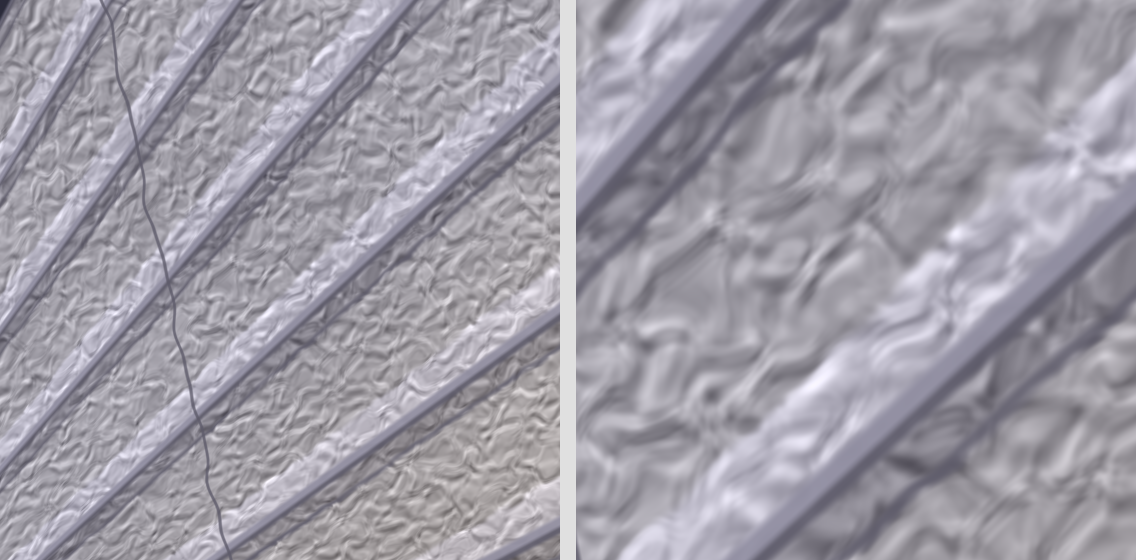
Left: the whole. Right: its middle third, enlarged.
This texture is drawn by a Shadertoy shader. Its source:

```glsl
// Fan geometry: rib angles in degrees are FIRST - STEP*i - GROWTH*i*i
const vec2 APEX = vec2(-1.016, -1.005);
const float FIRST = 62.6, STEP = 3.4, GROWTH = 0.4;

// Rib profile, as fractions of the rib spacing
const float LIT_WIDTH = 0.25;
const float SHADE_WIDTH = 0.145;
const float CREST_WIDTH = 0.017;
const float FOOT_WIDTH = 0.015;
const float EDGE_WEAR = 0.035;

// Surface grain: cells per canvas across and along the ribs
const vec2 GRAIN = vec2(88.0, 60.0);
const float RELIEF = 0.27;

// Crack running down the slab
const float CRACK_TOP = 0.183, CRACK_LEAN = 0.2245;
const float CRACK_WIDTH = 0.0027;

const vec3 GROUND = vec3(0.625, 0.615, 0.650);
const vec3 LIT = vec3(0.715, 0.705, 0.765);
const vec3 SHADE = vec3(0.525, 0.515, 0.560);
const vec3 BEVEL = vec3(0.535, 0.525, 0.605);
const vec3 GROOVE = vec3(0.365, 0.355, 0.415);
const vec3 VOID = vec3(0.17, 0.17, 0.23);
const vec3 WARMTH = vec3(0.025, 0.012, -0.025);

float hash(vec2 cell) {
    uvec2 k = uvec2(ivec2(cell)) * uvec2(1597u, 3571u);
    uint h = (k.x ^ (k.y << 7)) * 747796u + 28913u;
    h = (h ^ (h >> 15)) * 277803u;
    h = (h ^ (h >> 13)) * 31847u;
    return float((h ^ (h >> 16)) & 65535u) / 65535.0;
}

float noise(vec2 p) {
    vec2 c = floor(p), f = fract(p);
    f = f * f * (3.0 - 2.0 * f);
    return mix(mix(hash(c), hash(c + vec2(1, 0)), f.x),
               mix(hash(c + vec2(0, 1)), hash(c + vec2(1, 1)), f.x), f.y);
}

// Curled grain height, from noise with a warped domain
float grainHeight(vec2 q) {
    vec2 warp = vec2(noise(q * 0.55 + 40.0), noise(q * 0.55 + 90.0)) - 0.5;
    q += 2.2 * warp;
    return 0.75 * noise(q) + 0.25 * noise(q * 2.0 + 17.0);
}

// Soft stroke of the given half width around d = 0
float stroke(float d, float halfWidth, float blur) {
    return 1.0 - smoothstep(halfWidth - blur, halfWidth + blur, abs(d));
}

void mainImage(out vec4 fragColor, in vec2 fragCoord) {
    vec2 p = fragCoord / iResolution.y;
    float pixel = 1.0 / iResolution.y;

    // Polar position, then a continuous rib index that is whole on each crest
    vec2 ray = p - APEX;
    float radius = length(ray);
    float angle = atan(ray.y, ray.x);
    float turn = FIRST - degrees(angle);
    float rib = (sqrt(max(STEP * STEP + 4.0 * GROWTH * turn, 0.0)) - STEP) / (2.0 * GROWTH);
    float across = rib - floor(rib + 0.5);
    float blur = max(0.008, fwidth(rib));

    // Embossed grain, lit from the upper left
    vec2 q = vec2(angle * 2.2, radius) * GRAIN;
    float height = grainHeight(q);
    float relief = height - grainHeight(q + vec2(0.85, 0.3));
    relief += 0.35 * (height - 0.5);
    float wear = EDGE_WEAR * (noise(q * vec2(0.35, 0.5) + 7.0) - 0.5 + 0.6 * relief);

    // Lit face before the crest and shaded face after it
    float litEdge = across + LIT_WIDTH + wear;
    float foot = across - SHADE_WIDTH + 0.6 * wear;
    float lit = smoothstep(-0.02, 0.02, litEdge) * (1.0 - smoothstep(-blur, blur, across));
    float shade = smoothstep(-blur, blur, across) * (1.0 - smoothstep(-0.01, 0.01, foot));
    vec3 color = mix(GROUND, LIT, lit);
    color = mix(color, SHADE, shade);
    color += 0.05 * stroke(litEdge - 0.025, 0.025, 0.02);

    // Broad stains and a warmer lower right
    color += 0.05 * (noise(p * 5.0 + 3.0) - 0.5);
    color += WARMTH * smoothstep(0.9, 1.9, p.x + 1.0 - p.y);

    // Smooth bevel, grooves at crest and foot
    float bevel = stroke(across + 0.025, 0.03, 0.016);
    color += RELIEF * relief * (1.0 - 0.7 * bevel);
    color = mix(color, BEVEL, 0.75 * bevel);
    color = mix(color, GROOVE, 0.85 * stroke(across - 0.012, CREST_WIDTH, blur + 0.006));
    float footDepth = 0.55 + 0.35 * noise(q * 0.4 + 60.0);
    color = mix(color, GROOVE, footDepth * stroke(foot, FOOT_WIDTH, blur + 0.006));

    // Crack, kinked where it climbs over each rib
    float crackX = CRACK_TOP + CRACK_LEAN * (1.0 - p.y);
    crackX += 0.004 * cos(6.2832 * rib) + 0.012 * (noise(vec2(p.y * 22.0, 5.0)) - 0.5);
    float crack = stroke(p.x - crackX, CRACK_WIDTH, max(0.0015, pixel));
    color = mix(color, GROOVE, 0.8 * crack);

    // Dark gap beyond the first rib
    color = mix(VOID, color, smoothstep(-0.06, 0.02, rib));
    fragColor = vec4(clamp(color, 0.0, 1.0), 1.0);
}
```
